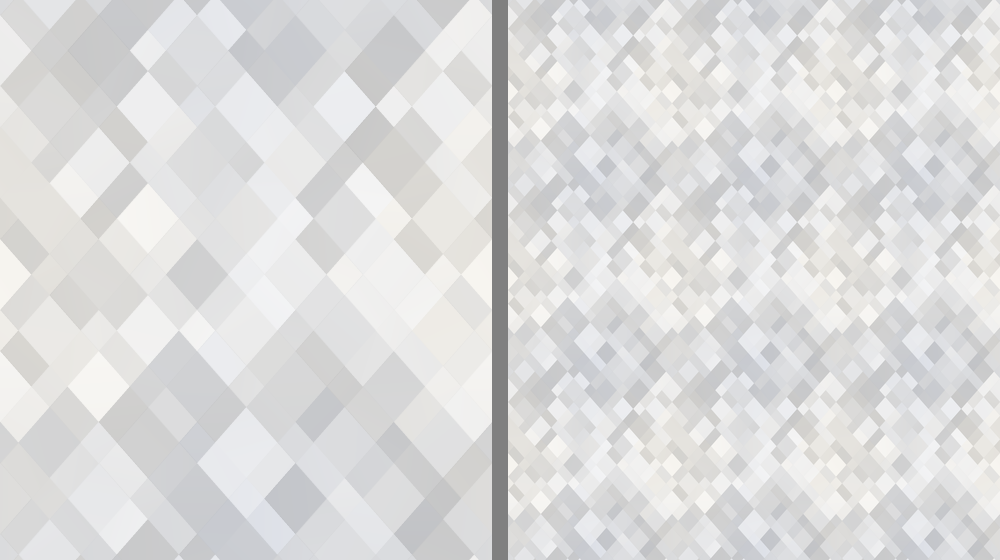
Left: one tile. Right: repeated 3 by 3.
Write a Shadertoy shader that draws this background.

```glsl
// Seamless pale mosaic of diagonal diamonds and strips in warm and cool greys.

const float TAU = 6.2831853;
const float REPEATS = 5.0;               // wide + narrow band pairs per canvas
const float WIDE = 0.632;                // share of a pair taken by the wide band
const vec2 PHASE = vec2(0.235, 0.1375);  // offset of the two diagonal families
const vec3 WARM_TINT = vec3(0.013, 0.005, -0.013);
const float MEAN_TONE = 0.868;
const float TONE_RANGE = 0.165;

// Brings a tile index into one period of the diagonal lattice.
vec2 wrapTile(vec2 tile) {
    float period = 2.0 * REPEATS;
    tile -= period * floor(tile.x / period);
    return vec2(tile.x, mod(tile.y, 2.0 * period));
}

float hash(vec2 tile, float seed) {
    vec2 p = wrapTile(tile) + seed * 1.37;
    return fract(sin(dot(p, vec2(12.9898, 78.233))) * 43758.5453);
}

// Slow drift from cool (-1) to warm (+1), periodic over the canvas.
float warmthAt(vec2 uv) {
    return 0.5 * (cos(TAU * (uv.x - 0.02)) - cos(TAU * (uv.y - 0.05)));
}

// Random tone; some tiles nearly merge with a neighbour into longer strips.
float tileTone(vec2 tile) {
    float own = hash(tile, 1.0);
    vec2 side = hash(tile, 2.0) < 0.5 ? vec2(1.0, 0.0) : vec2(0.0, 1.0);
    float merge = 0.85 * step(0.66, hash(tile, 3.0));
    return mix(own, hash(tile - side, 1.0), merge);
}

vec3 tileColor(vec2 tile, vec2 center) {
    float warmth = warmthAt(center);
    float tone = MEAN_TONE + TONE_RANGE * (tileTone(tile) - 0.5);
    tone += 0.016 * warmth - 0.012 * cos(TAU * center.y);
    tone += 0.045 * step(0.95, hash(tile, 4.0));
    float tint = warmth + 0.9 * (hash(tile, 5.0) - 0.5);
    return vec3(tone) + WARM_TINT * tint;
}

vec3 mosaic(vec2 uv) {
    // Alternating wide and narrow bands along both diagonals
    vec2 diagonal = vec2(uv.x + uv.y, uv.x - uv.y) * REPEATS - PHASE;
    vec2 pair = floor(diagonal);
    vec2 within = diagonal - pair;
    vec2 narrow = step(WIDE, within);
    vec2 start = narrow * WIDE;
    vec2 size = mix(vec2(WIDE), vec2(1.0 - WIDE), narrow);

    vec2 tile = 2.0 * pair + narrow;
    vec2 mid = (pair + start + 0.5 * size + PHASE) / REPEATS;
    vec2 center = 0.5 * vec2(mid.x + mid.y, mid.x - mid.y);
    vec3 color = tileColor(tile, center);

    // Faint shading across each tile
    vec2 local = (within - start) / size - 0.5;
    vec2 slope = vec2(hash(tile, 6.0), hash(tile, 7.0)) - 0.5;
    color += 0.014 * dot(local, slope);

    // Uneven hairline along two sides
    vec2 edge = (within - start) / REPEATS;
    float line = 1.0 - smoothstep(0.0, 0.003, min(edge.x, edge.y));
    return color - 0.035 * hash(tile, 8.0) * line;
}

void mainImage(out vec4 fragColor, in vec2 fragCoord) {
    // Average a 3 x 3 grid of samples for smooth edges
    vec3 sum = vec3(0.0);
    for (int i = 0; i < 9; i++) {
        vec2 offset = vec2(float(i % 3), float(i / 3)) / 3.0 - 1.0 / 3.0;
        sum += mosaic((fragCoord + offset) / iResolution.xy);
    }
    fragColor = vec4(clamp(sum / 9.0, 0.0, 1.0), 1.0);
}
```
